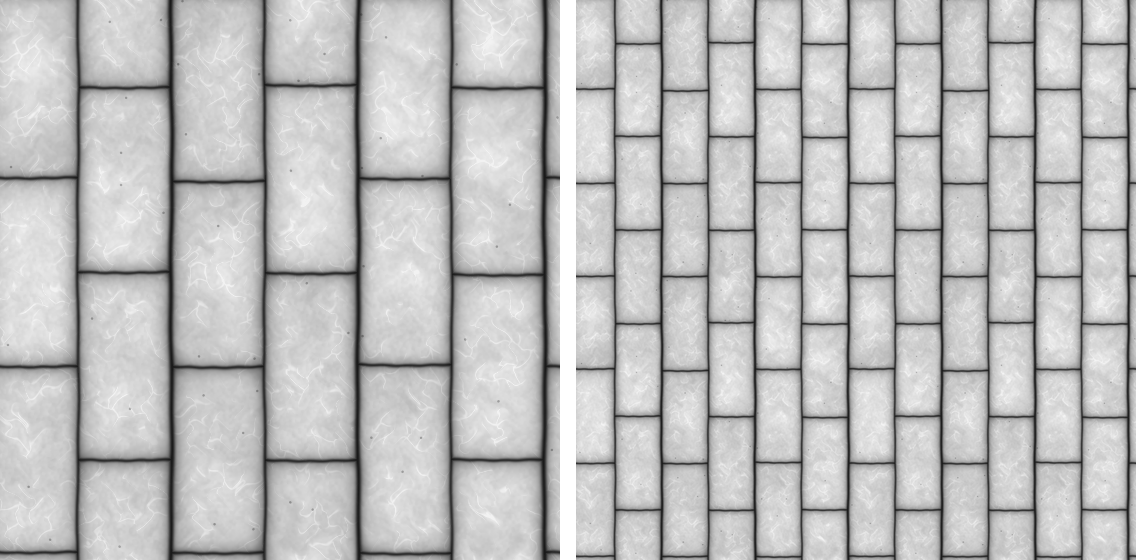
Left: one tile. Right: repeated 2 by 2.
This texture is drawn by a three.js fragment shader. Its source:

```glsl
varying vec2 vUv;

const float TAU = 6.2831853;

float hash(vec2 p) {
  return fract(sin(dot(p, vec2(127.1, 311.7))) * 4375.85);
}

// Cellular noise: soft cloud, nearest distance, border gap, nearest cell value
vec4 cells(vec2 p) {
  vec2 base = floor(p);
  float nearest = 9.0, second = 9.0, value = 0.0, sum = 0.0, weight = 0.0;
  for (int j = -1; j <= 1; j++) {
    for (int i = -1; i <= 1; i++) {
      vec2 cell = base + vec2(float(i), float(j));
      vec2 point = cell + 0.15 + 0.7 * vec2(hash(cell), hash(cell + 37.3));
      float d = distance(p, point);
      float rnd = hash(cell + 71.9);
      float w = 1.0 - smoothstep(0.0, 1.15, d);
      w *= w;
      sum += w * rnd;
      weight += w;
      if (d < nearest) {
        second = nearest;
        nearest = d;
        value = rnd;
      } else {
        second = min(second, d);
      }
    }
  }
  return vec4(sum / max(weight, 0.001), nearest, second - nearest, value);
}

float bell(float d, float width) {
  return exp(-d * d / (width * width));
}

void main() {
  // Six columns of three bricks, every other column shifted by half a brick
  float x = vUv.x * 6.0 + 0.164;
  x += 0.007 * sin(TAU * (vUv.y * 2.0 + vUv.x)) + 0.004 * sin(TAU * (vUv.y * 7.0 - vUv.x * 2.0));
  float column = mod(floor(x), 6.0);
  float y = vUv.y * 3.0 - 0.036 - 0.495 * mod(column, 2.0);
  y += 0.02 * (hash(vec2(column, 4.0)) - 0.5) + 0.006 * sin(TAU * vUv.y + column * 2.0);
  y += 0.003 * sin(TAU * vUv.x * 5.0 + column) + 0.0015 * sin(TAU * vUv.x * 23.0);
  vec2 brick = vec2(column, mod(floor(y), 3.0));
  vec2 local = vec2(fract(x), fract(y) * 2.0);

  // Each brick samples its own patch of stone
  vec2 p = local + floor(vec2(hash(brick + 3.1), hash(brick + 8.7)) * 50.0);
  vec2 warped = p + 0.06 * sin(p.yx * 9.0) + 0.03 * sin(p.yx * 23.0 + 1.7);
  float broad = cells(warped * 2.1).x - 0.5;
  float medium = cells(warped * 5.3 + 11.0).x - 0.5;
  float small = cells(warped * 13.0 + 5.0).x - 0.5;
  float grain = cells(p * 31.0).x - 0.5;
  float stone = 0.828 + 0.05 * (hash(brick + 21.0) - 0.5);
  stone += 0.1 * broad + 0.075 * medium + 0.05 * small + 0.03 * grain;

  // Pale worn centre
  vec2 glow = (local - vec2(0.5, 0.55 + 0.5 * hash(brick + 15.0))) / vec2(0.4, 0.55);
  stone += 0.07 * hash(brick + 33.0) * exp(-dot(glow, glow));

  // Broken white veins, slanted
  vec2 slant = vec2(warped.x + 0.3 * warped.y, warped.y * 0.8 - 0.2 * warped.x);
  slant += 0.09 * vec2(small, medium);
  float vein = 1.0 - smoothstep(0.0, 0.16, cells(slant * 5.5).z);
  stone += 0.065 * vein * smoothstep(-0.1, 0.25, medium + 0.5 * small);

  // Sparse dark specks
  vec4 spot = cells(p * 5.0 + 90.0);
  stone -= 0.22 * step(0.94, spot.w) * (1.0 - smoothstep(0.03, 0.1, spot.y));

  // Soft grime spreading from the joints
  float sideGap = min(local.x, 1.0 - local.x);
  float endGap = min(local.y, 2.0 - local.y);
  float heavy = 1.0 - mod(floor(x + 0.5), 2.0);
  float spread = 0.066 * (1.0 + 0.7 * broad + 0.5 * medium);
  float sideGrime = (0.5 + 0.08 * heavy) * exp(-sideGap / spread);
  float endGrime = 0.42 * exp(-endGap / spread);
  stone *= (1.0 - sideGrime) * (1.0 - endGrime);

  // Dark joint cores, heavier on alternate verticals
  float sideCore = (0.58 + 0.1 * heavy) * bell(sideGap, 0.019 + 0.009 * heavy);
  float endCore = 0.64 * bell(endGap, 0.019 + 0.006 * small);
  stone *= 1.0 - max(sideCore, endCore);

  gl_FragColor = vec4(vec3(clamp(stone, 0.1, 0.95)), 1.0);
}
```
